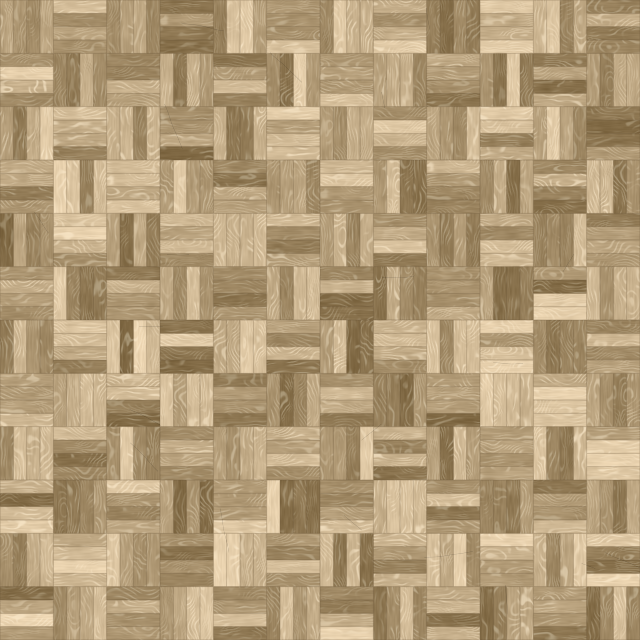
Write a three.js fragment shader that draws this texture.

```glsl
// Mosaic parquet: 12 x 12 square blocks of four oak strips, laid in alternating
// directions. Each strip gets a hashed tone and its own pale contour grain;
// fibres, mottling, fine seams and sparse scratches add wear.

varying vec2 vUv;

const float BLOCKS = 12.0;
const float STRIPS = 4.0;
const vec3 DARK_OAK = vec3(0.50, 0.41, 0.265);
const vec3 PALE_OAK = vec3(0.91, 0.82, 0.68);
const vec3 LIMED_GRAIN = vec3(0.73, 0.67, 0.55);
const vec3 CREAM_GRAIN = vec3(0.98, 0.91, 0.79);
const vec3 SEAM = vec3(0.39, 0.31, 0.20);

float hash(vec2 p) {
  vec3 q = fract(vec3(p.xyx) * 0.1031);
  q += dot(q, q.yzx + 33.33);
  return fract((q.x + q.y) * q.z);
}

float noise(vec2 p) {
  vec2 i = floor(p);
  vec2 f = fract(p);
  f = f * f * (3.0 - 2.0 * f);
  float low = mix(hash(i), hash(i + vec2(1.0, 0.0)), f.x);
  float high = mix(hash(i + vec2(0.0, 1.0)), hash(i + vec2(1.0)), f.x);
  return mix(low, high, f.y);
}

float segmentDistance(vec2 p, vec2 a, vec2 b) {
  vec2 pa = p - a;
  vec2 ba = b - a;
  return length(pa - ba * clamp(dot(pa, ba) / dot(ba, ba), 0.0, 1.0));
}

// Contour lines of a stretched field; p.x runs along the strip, p.y across it
float grainLines(vec2 p, float seed) {
  vec2 origin = vec2(seed * 91.0, seed * 57.0);
  float arches = noise(p * vec2(1.7, 1.0) + origin);
  float wobble = noise(p * vec2(6.0, 2.5) + origin.yx);
  float rings = p.y * mix(1.5, 4.0, seed) + arches * 7.0 + wobble * 0.7;
  float line = 1.0 - smoothstep(0.06, 0.24, abs(fract(rings) - 0.5));
  float broken = noise(p * vec2(5.0, 3.0) + origin + 17.0);
  return line * smoothstep(0.2, 0.75, broken);
}

// Tone of a strip, drawn toward its block tone by a varying amount
float stripTone(vec2 block, float strip) {
  float shared = hash(block + 71.0);
  float own = hash(block * vec2(7.0, 11.0) + vec2(strip * 3.7, strip * 5.3) + 19.0);
  float spread = mix(0.45, 1.0, hash(block + 131.0));
  return clamp((mix(shared, own, spread) - 0.5) * 1.15 + 0.5, 0.0, 1.0);
}

vec3 parquet(vec2 uv) {
  // Block and strip coordinates, turned on every other block
  vec2 block = floor(uv * BLOCKS);
  vec2 local = fract(uv * BLOCKS);
  bool upright = mod(block.x + block.y, 2.0) > 0.5;
  vec2 board = upright ? local.yx : local;
  float strip = floor(board.y * STRIPS);
  float across = fract(board.y * STRIPS);
  float seed = hash(block * 3.0 + vec2(strip * 13.0, strip * 29.0) + 5.0);

  // Base tone with fibres and soft mottling
  float tone = stripTone(block, strip);
  vec3 wood = mix(DARK_OAK, PALE_OAK, tone);
  vec2 along = vec2(board.x, across);
  float fibres = noise(along * vec2(5.0, 14.0) + seed * 230.0) - 0.5;
  float mottle = noise(uv * 55.0) + 0.5 * noise(uv * 130.0) - 0.75;
  wood += 0.07 * fibres + 0.035 * mottle;

  // Limed grain, greyer on dark strips and creamy on pale ones
  vec3 grainColor = mix(LIMED_GRAIN, CREAM_GRAIN, smoothstep(0.1, 0.8, tone));
  float strength = mix(0.4, 0.75, hash(vec2(seed * 61.0, strip)));
  wood = mix(wood, grainColor, grainLines(along, seed) * strength);

  // Seams between strips and between blocks, in canvas units
  float stripEdge = min(across, 1.0 - across) / (BLOCKS * STRIPS);
  float blockEdge = min(board.x, 1.0 - board.x) / BLOCKS;
  float seam = 1.0 - smoothstep(0.0002, 0.0011, min(stripEdge, blockEdge));
  return mix(wood, SEAM, seam * 0.35);
}

// Faint hairline scratches scattered over the floor
float scratches(vec2 uv) {
  float wear = 0.0;
  vec2 bent = uv + 0.004 * vec2(noise(uv * 35.0), noise(uv * 35.0 + 40.0));
  for (int i = 0; i < 20; i++) {
    float id = float(i);
    vec2 start = vec2(hash(vec2(id, 3.0)), hash(vec2(id, 8.0)));
    float angle = 6.2832 * hash(vec2(id, 15.0));
    float reach = mix(0.02, 0.08, hash(vec2(id, 23.0)));
    vec2 end = start + reach * vec2(cos(angle), sin(angle));
    float d = segmentDistance(bent, start, end);
    wear = max(wear, 1.0 - smoothstep(0.0002, 0.0011, d));
  }
  return wear;
}

void main() {
  // Four samples smooth the strip edges
  vec3 color = vec3(0.0);
  for (int i = 0; i < 4; i++) {
    float k = float(i);
    vec2 offset = vec2(mod(k, 2.0), floor(k / 2.0)) - 0.5;
    color += 0.25 * parquet(vUv + offset / 1024.0);
  }
  color *= 1.0 - 0.10 * scratches(vUv);
  gl_FragColor = vec4(color, 1.0);
}
```
